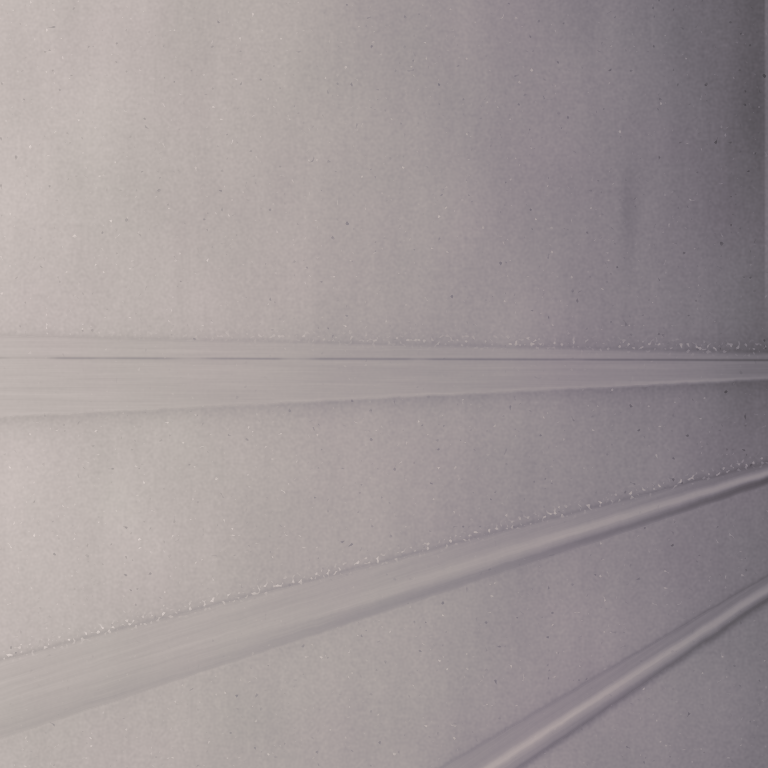
Write a WebGL 1 fragment shader that draws this texture.

```glsl
precision highp float;
// Weathered plaster wall fading from warm light into violet shade on the right,
// crossed by three moulded ledges that converge in perspective. Ledges are bands
// between straight lines; gradient noise adds stains, brushed streaks and grain.
uniform vec2 u_resolution;

vec2 hash2(vec2 p) {
  vec3 q = fract(p.xyx * vec3(0.1031, 0.1030, 0.0973));
  q += dot(q, q.yzx + 33.33);
  return fract((q.xx + q.yz) * q.zy);
}

float gradientNoise(vec2 p) {
  vec2 i = floor(p), f = fract(p);
  vec2 u = f * f * f * (f * (f * 6.0 - 15.0) + 10.0);
  vec2 e = vec2(0.0, 1.0);
  float a = dot(hash2(i) * 2.0 - 1.0, f);
  float b = dot(hash2(i + e.yx) * 2.0 - 1.0, f - e.yx);
  float c = dot(hash2(i + e.xy) * 2.0 - 1.0, f - e.xy);
  float d = dot(hash2(i + e.yy) * 2.0 - 1.0, f - e.yy);
  return mix(mix(a, b, u.x), mix(c, d, u.x), u.y);
}

float fbm(vec2 p) {
  float sum = 0.0, amp = 0.5;
  for (int i = 0; i < 5; i++) {
    sum += amp * gradientNoise(p);
    p = mat2(1.6, 1.2, -1.2, 1.6) * p + 7.3;
    amp *= 0.55;
  }
  return sum;
}

// Signed height above a line from (0, left) to (1, right)
float above(vec2 p, float left, float right) {
  return p.y - mix(left, right, p.x);
}

float ridge(float d, float width) {
  return exp(-d * d / (width * width));
}

// Soft shade that fades out on the positive side of an edge
float falloff(float d, float width) {
  return smoothstep(-0.004, 0.003, d) * exp(-max(d, 0.0) / width);
}

float bandMask(float top, float bottom) {
  return smoothstep(0.003, -0.003, top) * smoothstep(-0.003, 0.003, bottom);
}

// Irregular flecks: peaks of fine noise, strongest where a coarser noise is high
float flecks(vec2 p, float scale) {
  float peak = smoothstep(0.3, 0.55, gradientNoise(p * scale));
  return peak * smoothstep(-0.1, 0.35, gradientNoise(p * scale * 0.31 + 4.7));
}

// Wall lightness: falls to the right, fastest in the upper corner
float wallLight(vec2 p) {
  float light = 0.768 - 0.185 * p.x - 0.15 * pow(p.x, 2.4);
  light -= 0.05 * smoothstep(0.55, 1.0, p.y) * smoothstep(0.3, 1.0, p.x);
  light -= 0.035 * smoothstep(0.4, 0.0, p.y) * (1.0 - p.x);
  light += 0.035 * smoothstep(0.5, 0.1, p.y) * p.x * p.x;
  light -= 0.03 * smoothstep(0.9, 1.0, p.x) * smoothstep(0.3, 0.6, p.y);
  return light;
}

vec3 tint(float light, float violet) {
  float shade = smoothstep(0.72, 0.42, light);
  return light * mix(vec3(1.0, 0.950, 0.930), vec3(1.0, 0.957, 1.015), shade)
    + violet * vec3(0.004, -0.004, 0.003);
}

void main() {
  vec2 p = gl_FragCoord.xy / u_resolution;
  float stain = fbm(p * vec2(7.0, 5.0));
  vec2 q = p + vec2(0.0, 0.003 * fbm(p * vec2(40.0, 20.0)));

  // Edges of the upper, middle and lower ledges
  float top1 = above(q, 0.564, 0.540), bottom1 = above(q, 0.456, 0.506);
  float top2 = above(q, 0.141, 0.398), bottom2 = above(q, 0.036, 0.368);
  float top3 = above(q, -0.337, 0.251), bottom3 = above(q, -0.459, 0.219);
  float band1 = bandMask(top1, bottom1);
  float band2 = bandMask(top2, bottom2);
  float band3 = bandMask(top3, bottom3);
  float ledge = max(band1, max(band2, band3));
  float dim = p.x * p.x;

  // Plaster: stains, vertical runs, pits and bright grains
  float light = wallLight(p);
  float rough = 1.0 - 0.7 * ledge;
  float runs = fbm(p * vec2(24.0, 3.0) + 11.0);
  float grain = gradientNoise(p * 230.0) + 0.7 * gradientNoise(p * 110.0);
  light += rough * (0.06 * stain + 0.03 * runs + 0.03 * grain);
  light += rough * (0.10 * flecks(p, 190.0) - 0.11 * flecks(p + 0.37, 160.0));
  light -= 0.035 * ridge(p.x - 0.82, 0.012) * ridge(p.y - 0.72, 0.07);

  // Upper ledge: lit face, dark seam and shadow underneath
  float seam = above(p, 0.534, 0.531);
  float broken = smoothstep(-0.12, 0.12, gradientNoise(vec2(p.x * 14.0, 3.0)) + 0.3 * p.x);
  light += band1 * (0.06 * dim - 0.024);
  light -= (0.028 + 0.02 * dim) * falloff(top1, 0.014) + 0.018 * ridge(top1, 0.003);
  light -= (0.025 + 0.07 * broken) * ridge(seam, 0.0016);
  light += (0.012 + 0.04 * dim) * ridge(bottom1 - 0.002, 0.003);
  light -= 0.065 * falloff(-bottom1, 0.012);

  // Middle ledge: hollow upper face, ridge brightening with distance
  float crest2 = above(q, 0.075, 0.385);
  light -= 0.03 * falloff(top2, 0.010) + 0.03 * ridge(top2, 0.003);
  light -= band2 * (0.014 + 0.014 * smoothstep(0.02, -0.02, crest2));
  light += 0.14 * dim * ridge(crest2, mix(0.018, 0.005, p.x));
  light -= (0.015 + 0.07 * dim) * ridge(bottom2 - 0.007, mix(0.016, 0.005, p.x));
  light += 0.02 * ridge(bottom2, 0.0025);

  // Lower ledge: narrow bright crest with a dark groove below
  float crest3 = above(q, -0.412, 0.234);
  light -= 0.025 * falloff(top3, 0.010) + 0.03 * ridge(top3, 0.003);
  light += 0.11 * ridge(crest3, 0.007) - 0.09 * ridge(bottom3, 0.006) - 0.03 * band3;

  // Brushed streaks along the ledges and crumbs on their top edges
  float along = band1 * seam + band2 * crest2 + band3 * crest3;
  light += ledge * 0.05 * fbm(vec2(p.x * 5.0, along * 160.0));
  float crumbs = ridge(top1 - 0.006, 0.008) * p.x + ridge(top2 - 0.004, 0.007);
  light += 0.13 * crumbs * smoothstep(0.1, 0.4, gradientNoise(p * 200.0 + 9.1));

  // Thin pale strip at the far right
  light += 0.07 * smoothstep(0.994, 0.998, p.x) * smoothstep(0.5, 0.75, p.y);

  float violet = fbm(p * 4.0 + 5.0) * 2.0 + smoothstep(0.3, 0.75, p.x) * smoothstep(1.1, 0.75, p.x);
  gl_FragColor = vec4(clamp(tint(light, violet), 0.0, 1.0), 1.0);
}
```
